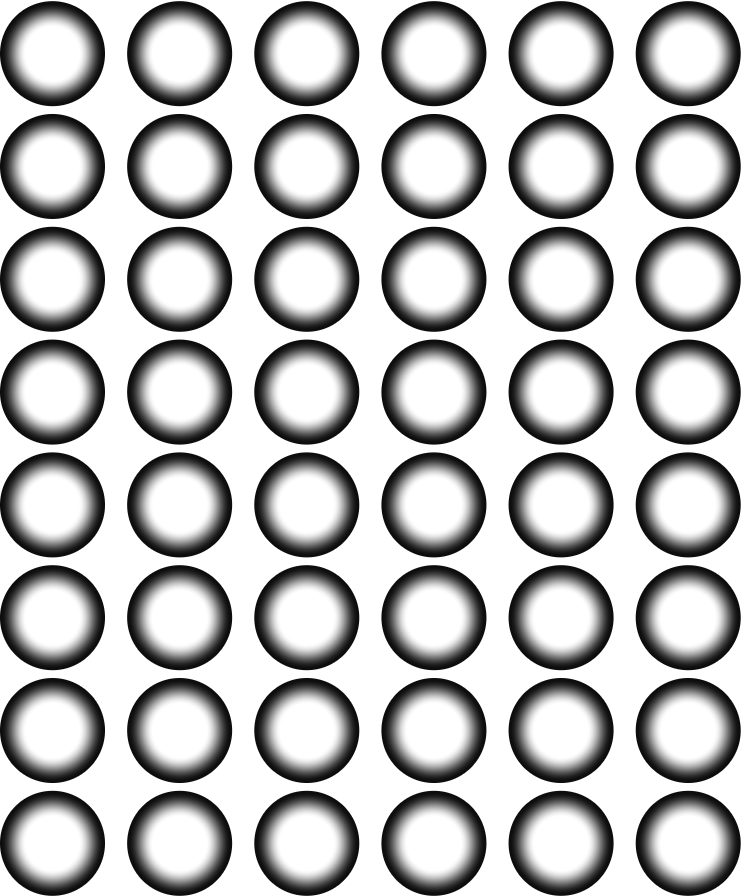
This pattern is drawn by a WebGL 1 fragment shader. Its source:

```glsl
precision highp float;

uniform vec2 u_resolution;

// Offset from p to the nearest centre of a 6 by 8 grid
vec2 gridOffset(vec2 p, vec2 firstCentre, vec2 pitch) {
    vec2 cell = floor((p - firstCentre) / pitch + 0.5);
    cell = clamp(cell, vec2(0.0), vec2(5.0, 7.0));
    return p - firstCentre - cell * pitch;
}

// Brightness across a disc: white core falling to a near-black rim
float discShade(float r) {
    return mix(1.0, 0.05, smoothstep(0.5, 0.98, r));
}

void main() {
    // One unit is the canvas height
    float pixel = 1.0 / u_resolution.y;
    vec2 p = gl_FragCoord.xy * pixel;

    float radius = 0.0586;
    vec2 offset = gridOffset(p, vec2(0.0586, 0.0588), vec2(0.1419, 0.1259));
    float dist = length(offset);

    // Antialiased disc over the white ground
    float coverage = clamp((radius - dist) / pixel + 0.5, 0.0, 1.0);
    float shade = mix(1.0, discShade(dist / radius), coverage);

    gl_FragColor = vec4(vec3(shade), 1.0);
}
```
